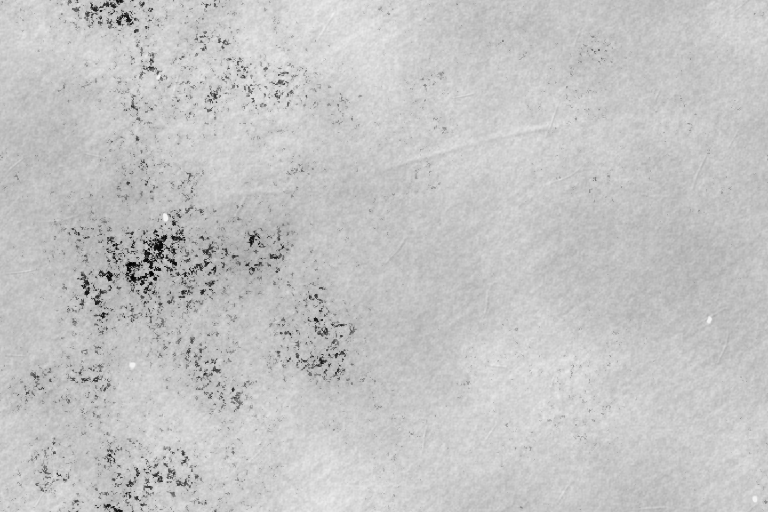
Give the GLSL for this texture, as a WebGL 2 fragment shader.

```glsl
#version 300 es
precision highp float;
precision highp int;
// Weathered pale plaster: cloudy base, embossed grain and trowel strokes,
// overlaid with clustered dark mould specks, hairline scratches and chips.
// Every layer uses wrapping noise or whole repeats, so the surface tiles.

uniform vec2 u_resolution;
out vec4 fragColor;

const float TAU = 6.2831853;

float hash(vec2 cell, float seed) {
    uvec3 h = uvec3(uint(cell.x), uint(cell.y), uint(seed)) * 1664525u + 1013904223u;
    h.x += h.y * h.z; h.y += h.z * h.x; h.z += h.x * h.y;
    h ^= h >> 16u;
    h.x += h.y * h.z; h.y += h.z * h.x; h.z += h.x * h.y;
    return float(h.z >> 8u) / 16777216.0;
}

// Value noise that wraps after a whole number of cells
float noise(vec2 uv, vec2 cells, float seed) {
    vec2 p = uv * cells;
    vec2 i = floor(p), f = p - i;
    f = f * f * f * (f * (f * 6.0 - 15.0) + 10.0);
    vec2 a = mod(i, cells), b = mod(i + 1.0, cells);
    return mix(mix(hash(a, seed), hash(vec2(b.x, a.y), seed), f.x),
               mix(hash(vec2(a.x, b.y), seed), hash(b, seed), f.x), f.y);
}

float fbm(vec2 uv, vec2 cells, int octaves, float gain, float seed) {
    float sum = 0.0, total = 0.0, amp = 1.0;
    for (int i = 0; i < octaves; i++) {
        sum += amp * noise(uv, cells, seed + float(i));
        total += amp;
        amp *= gain;
        cells *= 2.0;
    }
    return sum / total;
}

// Returns hairline shading in x and chip coverage in y
vec2 marks(vec2 uv) {
    vec2 grid = vec2(9.0, 6.0);
    float px = grid.y / u_resolution.y;
    vec2 p = uv * grid;
    p += 0.1 * (vec2(noise(uv, grid * 3.0, 71.0), noise(uv, grid * 3.0, 72.0)) - 0.5);
    vec2 rough = vec2(noise(uv, grid * 14.0, 73.0), noise(uv, grid * 14.0, 74.0)) - 0.5;
    vec2 home = floor(p), result = vec2(0.0);
    for (int y = -1; y <= 1; y++)
    for (int x = -1; x <= 1; x++) {
        vec2 cell = home + vec2(x, y);
        vec2 id = mod(cell, grid);
        vec2 d = p - cell - vec2(hash(id, 61.0), hash(id, 62.0));
        float angle = 0.5 + 1.8 * (hash(id, 63.0) - 0.5);
        vec2 dir = vec2(cos(angle), sin(angle));
        float reach = mix(0.1, 0.35, hash(id, 64.0));
        float across = dot(d, vec2(-dir.y, dir.x));
        float along = 1.0 - smoothstep(reach * 0.3, reach, abs(dot(d, dir)));
        float dark = 1.0 - smoothstep(0.003, 0.003 + 1.3 * px, abs(across));
        float lit = 1.0 - smoothstep(0.003, 0.003 + 1.3 * px, abs(across - 0.022));
        result.x += along * (lit - dark) * step(0.55, hash(id, 65.0));
        float radius = mix(0.018, 0.036, hash(id, 66.0));
        float chip = length((d + 0.05 * rough) * vec2(1.0, 0.75)) - radius;
        result.y = max(result.y, (1.0 - smoothstep(-px, px, chip)) * step(0.92, hash(id, 67.0)));
    }
    return result;
}

void main() {
    vec2 uv = gl_FragCoord.xy / u_resolution;
    vec2 unit = vec2(3.0, 2.0);

    // Cloudy base and raking light over fine grain
    float cloud = fbm(uv, unit, 6, 0.6, 1.0);
    float grain = fbm(uv, unit * 64.0, 2, 0.9, 11.0);
    vec2 lightStep = vec2(-0.0015, 0.0025);
    float relief = fbm(uv, unit * 32.0, 3, 0.75, 21.0)
                 - fbm(uv + lightStep, unit * 32.0, 3, 0.75, 21.0);
    float shade = 0.812 + 0.32 * (cloud - 0.5) + 0.09 * (grain - 0.5) + 0.11 * relief;

    // Slanted trowel strokes in patches
    float stroke = noise(vec2(uv.x, uv.y - uv.x), vec2(16.0, 110.0), 31.0) - 0.5;
    shade += 0.04 * stroke * smoothstep(0.4, 0.7, fbm(uv, unit * 2.0, 3, 0.5, 34.0));

    // Long faint ridge
    float ridge = uv.y - 0.69 - 0.07 * sin(TAU * (uv.x - 0.55))
                - 0.02 * (fbm(uv, unit * 4.0, 3, 0.5, 38.0) - 0.5);
    float fade = smoothstep(0.35, 0.65, noise(uv, unit * 3.0, 42.0));
    shade += 0.045 * fade * (exp(-pow((ridge - 0.008) / 0.007, 2.0))
                           - exp(-pow(ridge / 0.004, 2.0)));

    // Mould: a broad stained side broken into clumps
    float drift = 0.3 * (fbm(uv, unit, 3, 0.5, 45.0) - 0.5);
    float region = smoothstep(-0.55, 0.85, cos(TAU * (uv.x - 0.24 + drift)));
    float clump = fbm(uv, unit * 3.0, 6, 0.75, 51.0) - 0.5;
    float stain = clamp(0.46 * region + 2.0 * clump, 0.0, 1.0);
    shade -= 0.09 * stain * region;

    // Specks grow denser and darker inside the clumps
    float grit = fbm(uv, unit * 56.0, 3, 0.8, 81.0);
    float speck = smoothstep(0.0, 0.22, grit - 0.81 + 0.4 * stain);
    shade += 0.22 * stain * (0.5 - grit);
    shade -= speck * (0.17 + 0.42 * smoothstep(0.4, 0.9, stain));

    // Scratches and bright chips
    vec2 mark = marks(uv);
    shade += 0.035 * mark.x;
    shade = mix(shade, 0.95, mark.y);

    fragColor = vec4(vec3(clamp(shade, 0.0, 1.0)), 1.0);
}
```
